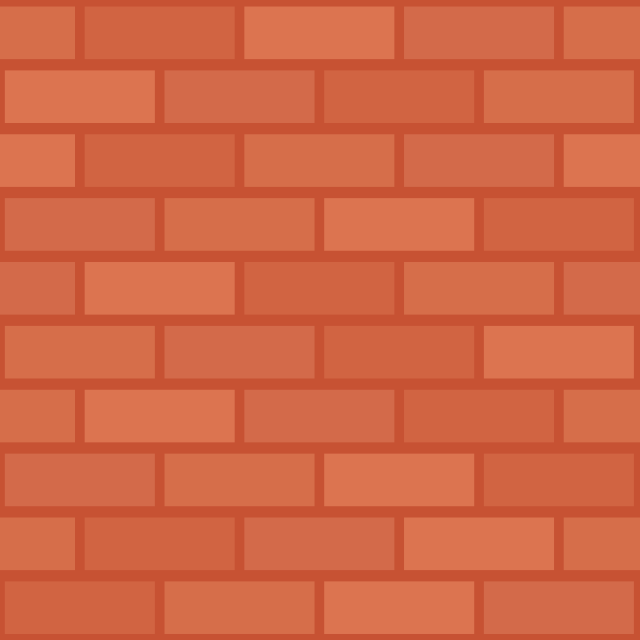
Reproduce this pattern procedurally as a WebGL 1 fragment shader.

```glsl
precision highp float;
// Running-bond brick wall: flat terracotta bricks in four shuffled tones on darker mortar.

uniform vec2 u_resolution;

const float BRICKS_PER_ROW = 4.0;
const vec2 CELL_SIZE = vec2(0.2495, 0.0998);
const vec2 BRICK_SIZE = vec2(0.2344, 0.0822);
const vec2 WALL_ORIGIN = vec2(0.0, 0.0006);

const vec3 MORTAR = vec3(0.780, 0.320, 0.200);
const vec3 LIGHT_CLAY = vec3(0.863, 0.455, 0.314);
const vec3 ORANGE_CLAY = vec3(0.839, 0.431, 0.290);
const vec3 PINK_CLAY = vec3(0.827, 0.416, 0.290);
const vec3 DARK_CLAY = vec3(0.820, 0.392, 0.259);

float hash(vec2 cell) {
    return fract(sin(dot(cell, vec2(127.1, 311.7))) * 4375.85);
}

// Rank of a brick's hash within its row, so each row uses every tone once.
float shuffledTone(float column, float row, float seed) {
    float own = hash(vec2(column + seed, row));
    float rank = 0.0;
    for (int i = 0; i < 4; i++) {
        rank += 1.0 - step(own, hash(vec2(float(i) + seed, row)));
    }
    // The brick itself must never count toward its own rank.
    return min(rank, BRICKS_PER_ROW - 1.0);
}

vec3 clayColor(float tone) {
    vec3 color = mix(LIGHT_CLAY, ORANGE_CLAY, step(0.5, tone));
    color = mix(color, PINK_CLAY, step(1.5, tone));
    return mix(color, DARK_CLAY, step(2.5, tone));
}

// Antialiased coverage of a centred rectangle.
float boxCoverage(vec2 point, vec2 size, float pixel) {
    vec2 inside = clamp((0.5 * size - abs(point)) / pixel + 0.5, 0.0, 1.0);
    return inside.x * inside.y;
}

vec3 brickWall(vec2 point, float pixel) {
    // Alternate rows slide by half a brick.
    vec2 grid = (point - WALL_ORIGIN) / CELL_SIZE;
    float row = floor(grid.y);
    grid.x += 0.5 * mod(row, 2.0);

    vec2 local = (fract(grid) - 0.5) * CELL_SIZE;
    float column = mod(floor(grid.x), BRICKS_PER_ROW);
    vec3 clay = clayColor(shuffledTone(column, row, 3.0));
    return mix(MORTAR, clay, boxCoverage(local, BRICK_SIZE, pixel));
}

void main() {
    float shortSide = min(u_resolution.x, u_resolution.y);
    vec2 point = gl_FragCoord.xy / shortSide;
    gl_FragColor = vec4(brickWall(point, 1.0 / shortSide), 1.0);
}
```
